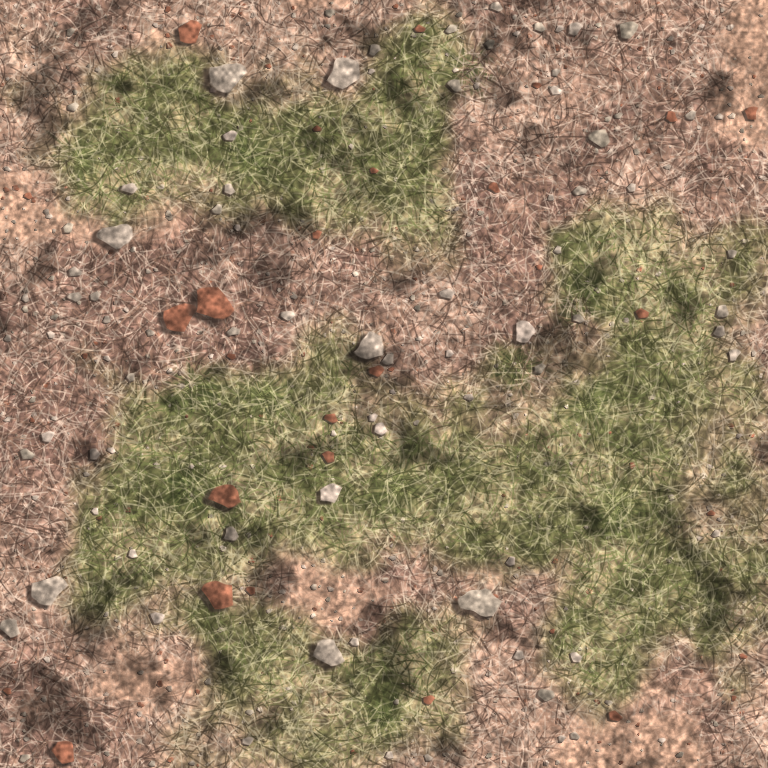
Give the GLSL for this texture, as a WebGL 2 fragment shader.

```glsl
#version 300 es
precision highp float;
// Dry stony ground with straw litter, patches of grass and scattered rocks.
uniform vec2 u_resolution;
out vec4 fragColor;

vec4 hash4(vec2 p) {
  vec4 q = fract(p.xyxy * vec4(0.1031, 0.1030, 0.0973, 0.1099));
  q += dot(q, q.wzxy + 33.33);
  return fract((q.xxyz + q.yzzw) * q.zywx);
}

float noise(vec2 p) {
  vec2 i = floor(p), f = fract(p);
  f = f * f * (3.0 - 2.0 * f);
  return mix(mix(hash4(i).x, hash4(i + vec2(1, 0)).x, f.x),
             mix(hash4(i + vec2(0, 1)).x, hash4(i + vec2(1, 1)).x, f.x), f.y);
}

float fbm(vec2 p) {
  float sum = 0.0, amp = 0.5;
  for (int i = 0; i < 4; i++) {
    sum += amp * noise(p);
    p = mat2(1.6, 1.2, -1.2, 1.6) * p + 7.3;
    amp *= 0.5;
  }
  return sum / 0.9375;
}

mat2 rotation(float a) { return mat2(cos(a), sin(a), -sin(a), cos(a)); }

float box(vec2 p, vec2 halfSize) {
  vec2 d = abs(p) - halfSize;
  return length(max(d, 0.0)) + min(max(d.x, d.y), 0.0);
}

// Broad grass patches with ragged borders: 0 is soil, 1 is grass.
float grassCover(vec2 uv) {
  float d = box(uv - vec2(0.33, 0.82), vec2(0.23, 0.10));
  d = min(d, box(uv - vec2(0.52, 0.38), vec2(0.38, 0.12)));
  d = min(d, box(uv - vec2(0.83, 0.42), vec2(0.11, 0.28)));
  d = min(d, box(uv - vec2(0.42, 0.13), vec2(0.18, 0.08)));
  return smoothstep(0.06, -0.04, d + (fbm(uv * 9.0) - 0.5) * 0.22);
}

// Angular pebble outline, built from random cutting planes.
float stoneShape(vec2 q, vec4 h, float radius) {
  float d = length(q * vec2(0.85, 1.15));
  for (int k = 0; k < 5; k++) {
    float a = 1.257 * float(k) + 6.283 * fract(h.w * 17.0 + h.y);
    d = max(d, dot(q, vec2(cos(a), sin(a))) * (1.15 + 0.35 * sin(a * 3.0 + h.z * 9.0)));
  }
  return d - radius;
}

void addStones(inout vec3 col, vec2 uv, float scale, float chance, float seed) {
  vec2 g = uv * scale;
  float blur = scale * 1.2 / u_resolution.y;
  vec2 rough = vec2(noise(uv * 75.0 + seed), noise(uv * 75.0 - seed)) - 0.5;
  float grain = fbm(uv * 95.0 + seed);
  for (int n = 0; n < 9; n++) {
    vec2 id = floor(g) + vec2(n % 3 - 1, n / 3 - 1);
    vec4 h = hash4(id + seed);
    vec2 centre = id + 0.5 + (h.yz - 0.5) * 0.6;
    if (h.x > chance * (1.4 - grassCover(centre / scale))) continue;
    float radius = mix(0.13, 0.34, h.w * h.w);
    vec2 q = g - centre + rough * min(0.2 * radius + scale * 0.001, 0.1);
    float d = stoneShape(q, h, radius);
    float shade = stoneShape(q + radius * vec2(0.32, 0.2), h, radius);
    col = mix(col, vec3(0.20, 0.16, 0.14), 0.75 * smoothstep(0.22 * radius, -0.1 * radius, shade));
    vec4 tint = hash4(id + seed + 31.0);
    vec3 stone = mix(vec3(0.68, 0.62, 0.54), vec3(0.85, 0.76, 0.69), tint.x);
    stone = mix(stone, vec3(0.60, 0.38, 0.29), step(0.82, tint.y));
    stone *= 0.92 + 0.16 * dot(q, vec2(0.8, 0.6)) / radius + (grain - 0.5) * 0.85;
    col = mix(col, stone, 0.92 * smoothstep(blur, -blur, d));
  }
}

// Green tufts: blades fanning out from a dark heart.
void addTufts(inout vec3 col, vec2 uv) {
  vec2 g = uv * 7.0;
  for (int n = 0; n < 9; n++) {
    vec2 id = floor(g) + vec2(n % 3 - 1, n / 3 - 1);
    vec4 h = hash4(id + 57.0);
    vec2 q = g - id - 0.5 - (h.yz - 0.5) * 0.5;
    float cover = grassCover((g - q) / 7.0);
    if (h.x > 0.42 * cover) continue;
    float r = length(q), blade = noise(vec2(atan(q.y, q.x) * 11.0, r * 5.0) + id * 13.0);
    float amount = smoothstep(0.42, 0.05, r + 0.22 * (blade - 0.4));
    col = mix(col, mix(vec3(0.19, 0.23, 0.12), vec3(0.43, 0.47, 0.26), blade), 0.7 * amount);
  }
}

void addStrands(inout vec3 col, vec2 uv, float cover, float bare) {
  for (int layer = 0; layer < 16; layer++) {
    float k = float(layer), scale = 24.0 + mod(k * 7.0, 26.0);
    vec2 g = rotation(k * 1.7) * uv * scale + k * 19.0;
    for (int n = 0; n < 9; n++) {
      vec2 id = floor(g) + vec2(n % 3 - 1, n / 3 - 1);
      vec4 h = hash4(id + k * 5.0);
      vec2 q = rotation(h.x * 6.283) * (g - id - h.yz);
      q.y += (h.w - 0.5) * 0.9 * q.x * q.x;
      float halfLength = 0.3 + 0.5 * h.y;
      float d = length(vec2(max(abs(q.x) - halfLength, 0.0), q.y)) / scale;
      float alpha = clamp((0.0009 - d) * u_resolution.y * 0.8 + 0.5, 0.0, 1.0);
      float kind = fract(h.w * 7.0 + h.z * 3.0);
      vec3 straw = mix(vec3(0.78, 0.68, 0.60), vec3(0.70, 0.66, 0.51), cover);
      vec3 dark = mix(vec3(0.33, 0.25, 0.21), vec3(0.27, 0.27, 0.16), cover);
      vec3 mid = mix(vec3(0.60, 0.46, 0.38), vec3(0.42, 0.44, 0.26), cover);
      vec3 tone = kind < 0.42 ? straw : (kind < 0.72 ? dark : mid);
      col = mix(col, tone, alpha * (0.35 + 0.4 * h.x) * (1.0 - 0.75 * bare));
    }
  }
}

void main() {
  vec2 uv = gl_FragCoord.xy / u_resolution.y;
  float cover = grassCover(uv);
  float broad = fbm(uv * 7.0 + 40.0), clump = fbm(uv * 26.0 + 11.0), grain = fbm(uv * 120.0);
  float bare = smoothstep(0.56, 0.70, fbm(uv * vec2(5.0, 8.0) + 83.0)) * (1.0 - 0.8 * cover);

  // Soil and turf
  vec3 soil = mix(vec3(0.50, 0.38, 0.33), vec3(0.67, 0.54, 0.46), smoothstep(0.3, 0.7, broad));
  soil = mix(soil, vec3(0.74, 0.58, 0.48), bare);
  vec3 turf = mix(vec3(0.40, 0.39, 0.25), vec3(0.58, 0.51, 0.38), smoothstep(0.3, 0.7, clump));
  vec3 col = mix(soil, turf, cover);
  col *= 1.0 + (grain - 0.5) * 0.9;
  addTufts(col, uv);

  // Litter and stones
  addStones(col, uv, 75.0, 0.20, 3.0);
  addStrands(col, uv, cover, bare);
  addStones(col, uv, 38.0, 0.10, 17.0);
  addStones(col, uv, 15.0, 0.14, 29.0);
  addStones(col, uv, 6.0, 0.13, 71.0);

  // Uneven light, shaded hollows and fine grit
  col *= 0.84 + 0.36 * clump + 0.5 * (noise(uv * 210.0) - 0.5);
  col *= 1.0 - 0.4 * smoothstep(0.60, 0.78, fbm(uv * 17.0 + 64.0));
  fragColor = vec4(clamp(col * 1.04 + 0.02, 0.0, 1.0), 1.0);
}
```
